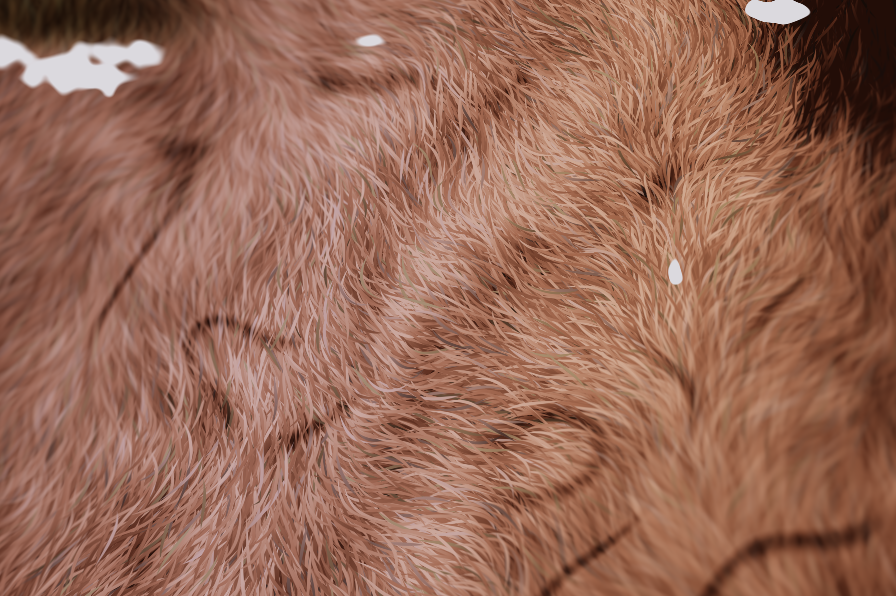
Reproduce this texture procedurally as a Shadertoy shader.

```glsl
// Windswept russet grass on a hillside, with a tilted band of focus and a few snow patches.

const int   LAYERS      = 28;
const float CELL        = 0.060;   // grid cell of the blade scatter
const float HALF_WIDTH  = 0.0029;  // blade half width
const float ANGLE_JITTER = 0.95;
const float MAX_BLUR    = 0.011;
const float BASE_TONE   = 3.05;    // position on the colour ramp, 0 to 5
const float BLADE_TONE_RANGE = 2.7;
const vec2  FOCUS_POINT  = vec2(0.78, 0.50);
const vec2  FOCUS_NORMAL = vec2(0.80, -0.60);
const vec3  SNOW  = vec3(0.86, 0.85, 0.87);
const vec3  LILAC = vec3(0.63, 0.54, 0.54);
const vec3  SAGE  = vec3(0.46, 0.41, 0.29);
const vec3  GRASS[6] = vec3[6](
    vec3(0.13, 0.05, 0.03), vec3(0.36, 0.18, 0.12), vec3(0.51, 0.31, 0.23),
    vec3(0.64, 0.42, 0.33), vec3(0.72, 0.54, 0.46), vec3(0.79, 0.66, 0.61));
// Snow patches: centre, radii
const vec4 PATCHES[6] = vec4[6](
    vec4(0.13, 0.875, 0.075, 0.032), vec4(0.20, 0.910, 0.060, 0.022),
    vec4(0.01, 0.910, 0.045, 0.025), vec4(0.62, 0.930, 0.022, 0.009),
    vec4(1.30, 0.980, 0.055, 0.017), vec4(1.133, 0.547, 0.014, 0.022));

vec4 hash4(vec3 p) {
    vec4 h = fract(p.xyzx * vec4(0.1031, 0.1030, 0.0973, 0.1099));
    h += dot(h, h.wzxy + 33.33);
    return fract((h.xxyz + h.yzzw) * h.zywx);
}

float valueNoise(vec2 p) {
    vec2 i = floor(p), f = fract(p);
    f = f * f * (3.0 - 2.0 * f);
    float a = hash4(vec3(i, 7.0)).x, b = hash4(vec3(i + vec2(1, 0), 7.0)).x;
    float c = hash4(vec3(i + vec2(0, 1), 7.0)).x, d = hash4(vec3(i + vec2(1, 1), 7.0)).x;
    return mix(mix(a, b, f.x), mix(c, d, f.x), f.y);
}

vec3 grassRamp(float tone) {
    float t = clamp(tone, 0.0, 4.999);
    int i = int(t);
    return mix(GRASS[i], GRASS[i + 1], fract(t));
}

// Lean of the grass, in radians from the x axis
float windAngle(vec2 p, vec2 ground) {
    float lean = 2.2 - 1.0 * smoothstep(0.1, 0.65, abs(p.x - 0.78));
    return lean + 1.7 * (valueNoise(ground * 3.2 + 4.0) - 0.5)
                + 0.9 * (valueNoise(ground * 7.5 + 9.0) - 0.5);
}

// Tussocks, lit from above and stretched along the slope
float tussockLight(vec2 ground) {
    vec2 q = mat2(0.76, 0.65, -0.65, 0.76) * ground;
    q = vec2(q.x * 5.5, q.y * 3.2) + 1.2 * valueNoise(ground * 4.0);
    float relief = valueNoise(q) - valueNoise(q + vec2(0.45, 0.3));
    float crease = 1.0 - smoothstep(0.0, 0.10, abs(valueNoise(q * 0.9 + 17.0) - 0.5));
    crease *= smoothstep(0.45, 0.75, valueNoise(ground * 5.0 + 31.0));
    return 2.0 * relief + 0.9 * (valueNoise(ground * 11.0) - 0.5) - 1.9 * crease;
}

// Broad light: bright middle, dim edges, black far right corner
float sceneLight(vec2 p, float aspect) {
    float edge = smoothstep(0.35, 0.95, length(p - vec2(0.5 * aspect, 0.5)));
    float corner = 1.0 - smoothstep(0.06, 0.36, length(p - vec2(aspect, 1.02)));
    float farLeft = (1.0 - smoothstep(0.15, 0.5, p.x)) * smoothstep(0.90, 0.98, p.y);
    float rightSide = smoothstep(0.8 * aspect, aspect, p.x);
    return 0.3 - 1.1 * edge - 3.4 * corner - 2.2 * farLeft - 0.6 * rightSide;
}

void mainImage(out vec4 fragColor, in vec2 fragCoord) {
    vec2 p = fragCoord / iResolution.y;
    float aspect = iResolution.x / iResolution.y;
    // Mild perspective: finer grass toward the top
    vec2 ground = vec2((p.x - 0.75) * (1.0 + 0.35 * p.y), p.y * (1.0 + 0.2 * p.y));

    float defocus = smoothstep(0.10, 0.70, abs(dot(p - FOCUS_POINT, FOCUS_NORMAL)));
    float blur = max(MAX_BLUR * defocus, 0.6 / iResolution.y);
    float angle = windAngle(p, ground);
    float light = tussockLight(ground);
    float tone = BASE_TONE + sceneLight(p, aspect);
    vec3 col = grassRamp(tone + light - 1.1);

    // Curved tapering blades, painted from the deepest layer up
    float soft = blur / CELL;
    for (int layer = 0; layer < LAYERS; layer++) {
        float height = float(layer) / float(LAYERS - 1);
        vec2 g = ground / CELL + float(layer) * vec2(0.37, 0.73) + 40.0;
        vec2 cell = floor(g);
        for (int k = 0; k < 9; k++) {
            vec2 id = cell + vec2(k % 3 - 1, k / 3 - 1);
            vec4 rnd = hash4(vec3(id, float(layer) + 11.0));
            vec2 d = g - id - rnd.xy;
            float a = angle + ANGLE_JITTER * (rnd.z - 0.5);
            vec2 dir = vec2(cos(a), sin(a));
            float along = dot(d, dir) / mix(0.65, 0.97, fract(rnd.w * 13.0));
            if (abs(along) >= 1.0) continue;
            float bend = 0.32 * (fract(rnd.z * 17.0) - 0.5);
            float across = abs(dot(d, vec2(-dir.y, dir.x)) + bend * along * along);
            float width = HALF_WIDTH / CELL * (1.0 - along * along);
            float cover = 1.0 - smoothstep(max(width - soft, 0.0), width + soft, across);
            cover *= min(1.0, width / soft);

            float bladeTone = tone + light * mix(1.3, 0.75, height) + 0.45 * along
                + BLADE_TONE_RANGE * (rnd.w - 0.5) + 1.2 * (height - 0.6);
            vec3 blade = grassRamp(bladeTone);
            float odd = fract(rnd.x * 29.0);
            vec3 oddTint = odd > 0.95 ? SAGE : LILAC;
            float lit = clamp(bladeTone / 3.4, 0.1, 1.2);
            blade = mix(blade, oddTint * lit, 0.6 * step(0.87, odd));
            col = mix(col, blade, cover);
        }
    }

    // Cooler left, warmer right, olive far left corner
    col *= mix(vec3(0.99, 0.99, 1.05), vec3(1.03, 1.0, 0.92), smoothstep(0.4, 1.2, p.x));
    float olive = (1.0 - smoothstep(0.1, 0.45, p.x)) * smoothstep(0.88, 0.97, p.y);
    col = mix(col, col * vec3(0.75, 0.95, 0.7), olive);

    // Snow with ragged, defocused edges
    float ragged = 0.9 * (valueNoise(p * 38.0) - 0.5);
    for (int i = 0; i < 6; i++) {
        vec4 patchShape = PATCHES[i];
        float dist = (length((p - patchShape.xy) / patchShape.zw) - 1.0 + ragged)
                   * min(patchShape.z, patchShape.w);
        col = mix(col, SNOW, 1.0 - smoothstep(-0.5 * blur, 0.5 * blur, dist));
    }
    fragColor = vec4(col, 1.0);
}
```
